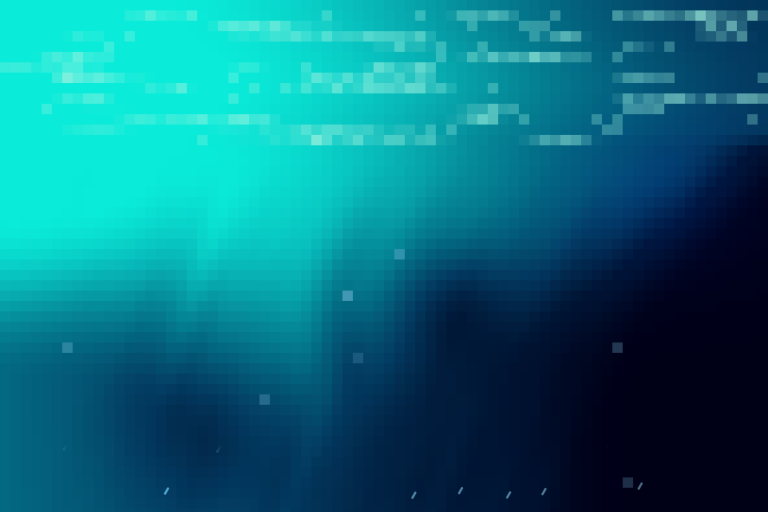
This background is drawn by a Shadertoy shader. Its source:

```glsl
// Underwater light in square cells: a bright turquoise surface at the upper left
// sinks through slanted shafts into navy at the lower right. A smooth light field
// is sampled per cell, then glints, pale specks and tiny flecks are added.

const float COLUMNS = 74.0;

float hash(vec2 p) {
    vec3 q = fract(vec3(p.xyx) * 0.1031);
    q += dot(q, q.yzx + 33.33);
    return fract((q.x + q.y) * q.z);
}

float noise(vec2 p) {
    vec2 i = floor(p), f = fract(p);
    f = f * f * (3.0 - 2.0 * f);
    return mix(mix(hash(i), hash(i + vec2(1, 0)), f.x),
               mix(hash(i + vec2(0, 1)), hash(i + vec2(1, 1)), f.x), f.y);
}

// Soft elliptical spot
float spot(vec2 p, vec2 centre, vec2 radius) {
    vec2 d = (p - centre) / radius;
    return exp(-dot(d, d));
}

// Water colour from abyss (0) to lit surface (1)
vec3 waterColour(float t) {
    vec3 c = mix(vec3(0.0, 0.0, 0.09), vec3(0.0, 0.07, 0.19), smoothstep(0.0, 0.2, t));
    c = mix(c, vec3(0.01, 0.23, 0.38), clamp((t - 0.2) / 0.2, 0.0, 1.0));
    c = mix(c, vec3(0.01, 0.38, 0.49), clamp((t - 0.4) / 0.15, 0.0, 1.0));
    c = mix(c, vec3(0.02, 0.54, 0.60), clamp((t - 0.55) / 0.15, 0.0, 1.0));
    c = mix(c, vec3(0.03, 0.73, 0.73), clamp((t - 0.7) / 0.15, 0.0, 1.0));
    return mix(c, vec3(0.04, 0.92, 0.85), clamp((t - 0.85) / 0.15, 0.0, 1.0));
}

// Amount of light; p.y runs downward from the surface
float lightField(vec2 p) {
    float above = 1.0 - 0.64 * smoothstep(0.2, 1.05, p.x)
                + 0.07 * spot(p, vec2(0.65, 0.16), vec2(0.35, 0.1));
    float lit = 1.0 - 0.68 * smoothstep(0.25, 1.05, p.x);
    float deep = 0.58 * (1.0 - p.x);

    // The light reaches deepest left of the centre
    float start = mix(0.43, 0.29, smoothstep(0.0, 0.35, p.x));
    float end = 0.74 + 0.24 * exp(-pow((p.x - 0.38) / 0.16, 2.0));
    float below = mix(lit, deep, smoothstep(start, end, p.y));

    // Shafts lean to the right toward the surface
    float slant = p.x + 0.22 * p.y;
    float shafts = 0.65 * noise(vec2(slant * 16.0, p.y * 2.0))
                 + 0.35 * noise(vec2(slant * 37.0, p.y * 3.0 + 7.0)) - 0.5;
    below += 0.22 * shafts * smoothstep(0.28, 0.5, p.y) * (1.0 - 0.6 * p.y)
           * smoothstep(0.0, 0.3, p.x);

    // Shadowed pockets and the brighter shaft between them
    below -= 0.17 * spot(p, vec2(0.59, 0.59), vec2(0.07, 0.11));
    below -= 0.11 * spot(p, vec2(0.25, 0.82), vec2(0.12, 0.15));
    below -= 0.08 * spot(p, vec2(0.455, 0.69), vec2(0.025, 0.1));
    below += 0.07 * spot(p, vec2(0.40, 0.70), vec2(0.03, 0.15));

    // Curved edge of the abyss on the right
    float rise = 1.0 - clamp((p.y - 0.27) / 0.6, 0.0, 1.0);
    float edge = 0.74 + 0.26 * pow(rise, 1.5);
    below *= 1.0 - 0.9 * smoothstep(edge - 0.09, edge + 0.09, p.x);
    return clamp(mix(above, below, smoothstep(0.25, 0.30, p.y)), 0.0, 1.0);
}

// Horizontal runs of glinting cells near the surface
float glints(vec2 cell, float y) {
    float band = step(1.0, cell.y) * (1.0 - smoothstep(0.27, 0.29, y));
    float run = smoothstep(0.65, 0.85, noise(vec2(cell.x * 0.13, cell.y * 17.0)));
    float single = step(0.96, hash(cell + 91.0));
    return band * (run * (0.15 + 0.45 * hash(cell + 5.0)) + 0.3 * single);
}

vec3 cellColour(vec2 cell, vec2 grid) {
    vec2 p = (cell + 0.5) / grid;
    vec3 c = waterColour(lightField(p));
    c += vec3(0.0, 0.02, 0.08) * spot(p, vec2(0.87, 0.38), vec2(0.13, 0.16));
    c = mix(c, vec3(0.62, 0.95, 0.88), min(glints(cell, p.y), 0.75));
    float speck = step(0.9955, hash(cell + 37.0)) * smoothstep(0.3, 0.35, p.y);
    return mix(c, vec3(0.5, 0.75, 0.88), speck * (0.15 + 0.4 * hash(cell + 3.0)));
}

// Short tilted flecks scattered along the bottom
float flecks(vec2 p, float pixel) {
    vec2 q = p * 16.0, id = floor(q);
    vec2 d = fract(q) - 0.3 - 0.4 * vec2(hash(id), hash(id + 8.0));
    d = mat2(0.87, 0.5, -0.5, 0.87) * d;
    d.y -= clamp(d.y, -0.06, 0.06);
    float present = step(0.55, hash(id + 21.0)) * (1.0 - smoothstep(0.06, 0.09, p.y));
    return present * (1.0 - smoothstep(0.005, 0.02 + 16.0 * pixel, length(d)));
}

void mainImage(out vec4 fragColor, in vec2 fragCoord) {
    vec2 size = iResolution.xy;
    float pixel = 1.0 / size.x;
    vec2 grid = vec2(COLUMNS, COLUMNS * size.y / size.x);
    vec2 g = vec2(fragCoord.x, size.y - fragCoord.y) * COLUMNS * pixel;

    // Blend the four nearest cells across a pixel-wide border
    vec2 corner = floor(g + 0.5);
    vec2 w = clamp((g - corner) / (COLUMNS * pixel) + 0.5, 0.0, 1.0);
    vec3 top = mix(cellColour(corner - 1.0, grid), cellColour(corner - vec2(0, 1), grid), w.x);
    vec3 bottom = mix(cellColour(corner - vec2(1, 0), grid), cellColour(corner, grid), w.x);
    vec3 colour = mix(top, bottom, w.y);

    colour += vec3(0.3, 0.42, 0.42) * flecks(fragCoord * pixel, pixel);
    fragColor = vec4(clamp(colour, 0.0, 1.0), 1.0);
}
```
